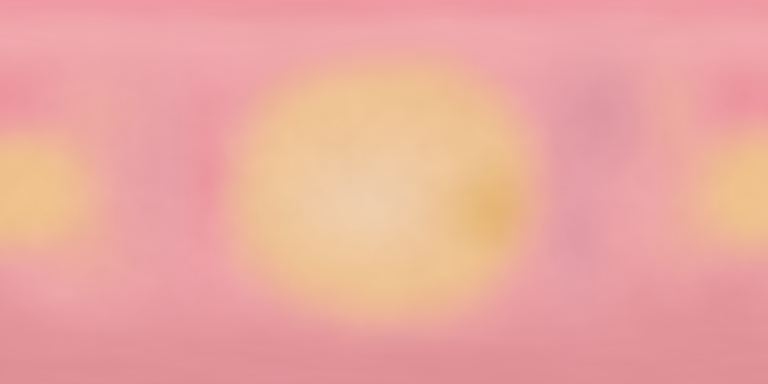
Reproduce this background procedurally as a WebGL 1 fragment shader.

```glsl
precision highp float;
// Soft painted backdrop: a golden disc on rose, with side glows and mauve bands.

uniform vec2 u_resolution;

const vec3 ROSE = vec3(0.930, 0.635, 0.660);
const vec3 ROSE_TOP = vec3(0.935, 0.600, 0.640);
const vec3 ROSE_LIGHT = vec3(0.945, 0.665, 0.685);
const vec3 ROSE_DEEP = vec3(0.875, 0.560, 0.590);
const vec3 CORAL = vec3(0.930, 0.575, 0.620);
const vec3 MAUVE = vec3(0.875, 0.600, 0.645);
const vec3 PEACH = vec3(0.930, 0.680, 0.610);
const vec3 GOLD = vec3(0.935, 0.755, 0.550);
const vec3 OCHRE = vec3(0.895, 0.705, 0.440);
const vec3 CREAM = vec3(0.935, 0.815, 0.700);

// Pseudo-random unit gradient for a lattice cell
vec2 gradient(vec2 cell) {
  float h = fract(sin(dot(cell, vec2(127.1, 311.7))) * 43758.5);
  return vec2(cos(6.2832 * h), sin(6.2832 * h));
}

float gradientNoise(vec2 p) {
  vec2 i = floor(p);
  vec2 f = p - i;
  vec2 w = f * f * f * (f * (f * 6.0 - 15.0) + 10.0);
  vec2 e = vec2(1.0, 0.0);
  float low = mix(dot(gradient(i), f), dot(gradient(i + e.xy), f - e.xy), w.x);
  float high = mix(dot(gradient(i + e.yx), f - e.yx),
                   dot(gradient(i + e.xx), f - e.xx), w.x);
  return mix(low, high, w.y);
}

float fbm(vec2 p) {
  float sum = 0.0;
  float amplitude = 0.5;
  for (int octave = 0; octave < 4; octave++) {
    sum += amplitude * gradientNoise(p);
    p = p * 2.03 + vec2(17.3, 9.1);
    amplitude *= 0.5;
  }
  return sum;
}

// Offset from a centre, wrapping around the two-unit width
vec2 wrappedOffset(vec2 p, vec2 center) {
  vec2 d = p - center;
  d.x = mod(d.x + 1.0, 2.0) - 1.0;
  return d;
}

// Gaussian falloff with a separate radius on each axis
float glow(vec2 p, vec2 center, vec2 radius) {
  vec2 d = wrappedOffset(p, center) / radius;
  return exp(-dot(d, d));
}

// Slightly squared ellipse with a feathered rim
float softDisc(vec2 p, vec2 center, vec2 radius, float feather) {
  vec2 d = abs(wrappedOffset(p, center) / radius);
  float r = pow(pow(d.x, 2.3) + pow(d.y, 2.3), 1.0 / 2.3);
  return 1.0 - smoothstep(1.0 - feather, 1.0 + 0.3 * feather, r);
}

vec3 roseField(vec2 p) {
  vec3 color = mix(ROSE_DEEP, ROSE, smoothstep(0.0, 0.33, p.y));
  color = mix(color, ROSE_LIGHT, 0.7 * exp(-pow((p.y - 0.89) / 0.09, 2.0)));
  return mix(color, ROSE_TOP, smoothstep(0.92, 1.0, p.y));
}

vec3 sideColors(vec3 color, vec2 p) {
  // Mauve and coral bands beside the disc
  color = mix(color, MAUVE, 0.4 * glow(p, vec2(0.42, 0.55), vec2(0.13, 0.25)));
  color = mix(color, CORAL, 0.7 * glow(p, vec2(0.54, 0.54), vec2(0.055, 0.23)));
  color = mix(color, MAUVE, 0.9 * glow(p, vec2(1.55, 0.70), vec2(0.13, 0.16)));
  color = mix(color, MAUVE, 0.8 * glow(p, vec2(1.50, 0.39), vec2(0.09, 0.20)));
  // Coral and rose patches near the sides
  color = mix(color, CORAL, 0.85 * glow(p, vec2(1.98, 0.74), vec2(0.16, 0.10)));
  color = mix(color, ROSE_DEEP, 0.6 * glow(p, vec2(1.88, 0.20), vec2(0.24, 0.14)));
  color = mix(color, ROSE_LIGHT, 0.6 * glow(p, vec2(0.16, 0.28), vec2(0.12, 0.08)));
  // Peach haze around the side glows
  color = mix(color, PEACH, 0.8 * glow(p, vec2(0.22, 0.38), vec2(0.13, 0.13)));
  color = mix(color, PEACH, 0.5 * glow(p, vec2(0.25, 0.69), vec2(0.12, 0.12)));
  color = mix(color, PEACH, 0.7 * glow(p, vec2(1.75, 0.70), vec2(0.08, 0.14)));
  color = mix(color, PEACH, 0.6 * glow(p, vec2(1.79, 0.39), vec2(0.11, 0.10)));
  return mix(color, GOLD, softDisc(p, vec2(0.02, 0.505), vec2(0.27, 0.19), 0.65));
}

vec3 discColor(vec2 p) {
  vec3 color = mix(GOLD, CREAM, 0.4 * glow(p, vec2(0.96, 0.53), vec2(0.33, 0.25)));
  color = mix(color, CREAM, 0.75 * glow(p, vec2(0.96, 0.47), vec2(0.19, 0.13)));
  return mix(color, OCHRE, 0.85 * glow(p, vec2(1.30, 0.45), vec2(0.12, 0.11)));
}

void main() {
  vec2 p = gl_FragCoord.xy / u_resolution * vec2(2.0, 1.0);

  // Brush strokes lengthen horizontally toward the top and bottom
  float edge = smoothstep(0.22, 0.48, abs(p.y - 0.5));
  float wash = mix(fbm(p * 5.0), fbm(p * vec2(2.0, 13.0)), edge);
  float grain = mix(fbm(p * 17.0 + 4.0), fbm(p * vec2(5.0, 34.0)), edge);
  vec2 warp = vec2(fbm(p * 4.0 + 31.0), fbm(p * 4.0 + 57.0));
  vec2 q = p + 0.045 * warp;

  vec3 color = sideColors(roseField(q), q);
  color = mix(color, PEACH, 0.65 * softDisc(q, vec2(1.0, 0.50), vec2(0.46, 0.42), 0.35));
  color = mix(color, discColor(q), softDisc(q, vec2(1.0, 0.51), vec2(0.42, 0.36), 0.34));
  color += 0.028 * wash * vec3(0.6, 1.0, 1.0) + 0.016 * grain;
  gl_FragColor = vec4(clamp(color, 0.0, 1.0), 1.0);
}
```
